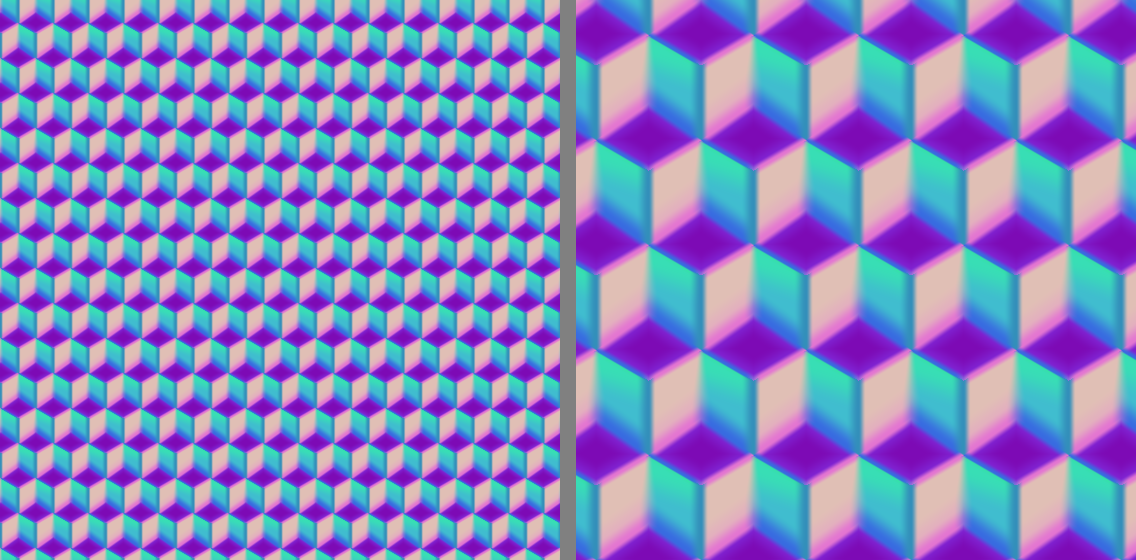
Left: the whole. Right: its middle third, enlarged.
Give the GLSL for this texture map, as a WebGL 2 fragment shader.

```glsl
#version 300 es
precision highp float;
// Stacked cubes in the tones of a normal map: a staggered lattice of hexagons,
// each split into a left, a right and a lower rhombus. Every rhombus fades
// into the colour of its edges, measured by distance to each edge line.

#define REPEATS 16.0               // cubes across and rows down, even
#define OFFSET vec2(0.025, 1.687)  // lattice shift in cubes
#define SOFT_EDGE 0.14             // blend width at the inner edges
#define FINE_EDGE 0.06             // blend width at the outline
#define SEAM 0.10                  // half width of the left-right blend
#define PURPLE vec3(0.49, 0.04, 0.71)
#define BEIGE vec3(0.88, 0.75, 0.71)
#define CYAN vec3(0.25, 0.74, 0.81)
#define GREEN vec3(0.22, 0.87, 0.71)
#define BLUE vec3(0.22, 0.42, 0.88)
#define MAGENTA vec3(0.89, 0.46, 0.82)
#define VALLEY vec3(0.20, 0.56, 0.73)

uniform vec2 u_resolution;
out vec4 fragColor;

const float TOP = 0.645;           // height of the hexagon tip
const float OUTER_SLOPE = 0.58;    // slant of the outline, 4 * TOP - 2
const float INNER_SLOPE = 0.71;    // slant of the inner chevron, 2 - 2 * TOP

// Weight of an edge colour: one on the edge, zero beyond the width
float nearEdge(float dist, float width) {
  return 1.0 - smoothstep(0.0, width, dist);
}

// Offset to the nearest lattice point with spacing (1, 2)
vec2 wrapCell(vec2 p) {
  vec2 size = vec2(1.0, 2.0);
  return mod(p + 0.5 * size, size) - 0.5 * size;
}

// Position relative to the centre of the enclosing hexagon
vec2 hexCell(vec2 p) {
  vec2 q = wrapCell(p);
  bool inside = abs(q.y) + OUTER_SLOPE * abs(q.x) < TOP;
  return inside ? q : wrapCell(p - vec2(0.5, 1.0));
}

// Lower rhombus: deep purple, more violet towards its borders
vec3 lowerFace(vec2 p, float inner, float outer) {
  float side = smoothstep(-0.08, 0.08, p.x);
  vec3 innerTint = mix(MAGENTA, BLUE, side);
  vec3 outerTint = mix(BLUE, MAGENTA, side);
  float border = nearEdge(min(inner, outer), 0.20);
  vec3 col = mix(PURPLE, vec3(0.50, 0.15, 0.84), border);
  col = mix(col, innerTint, nearEdge(inner, 0.5 * SOFT_EDGE));
  return mix(col, outerTint, nearEdge(outer, FINE_EDGE));
}

// Left and right rhombi, blended over the upright seam
vec3 upperFaces(vec2 p, float inner, float outer) {
  // The seam widens downwards from a crisp tip
  float seam = SEAM * mix(1.0, 0.4, smoothstep(0.1, TOP, p.y));
  float side = smoothstep(-seam, seam, p.x);

  // Left: beige, pinker towards the bottom and the outline
  vec3 left = mix(BEIGE, vec3(0.89, 0.68, 0.75), smoothstep(0.30, 0.08, inner));
  left = mix(left, MAGENTA, nearEdge(inner, SOFT_EDGE));
  left = mix(left, MAGENTA, nearEdge(outer, FINE_EDGE));

  // Right: green at the top, then cyan, then blue
  vec3 right = mix(CYAN, GREEN, smoothstep(0.24, 0.50, inner + 0.3 * (0.25 - p.x)));
  right = mix(right, vec3(0.20, 0.88, 0.62), 0.7 * nearEdge(outer, FINE_EDGE));
  right = mix(right, BLUE, nearEdge(inner, 1.5 * SOFT_EDGE));
  right = mix(right, BLUE, nearEdge(outer, 0.35 * FINE_EDGE));

  // Valley between neighbouring cubes
  float valley = 0.5 - abs(p.x);
  float width = mix(0.07, 0.12, side);
  return mix(mix(left, right, side), VALLEY, nearEdge(valley, width));
}

void main() {
  vec2 uv = gl_FragCoord.xy / u_resolution;
  vec2 p = hexCell(uv * REPEATS - OFFSET);

  // Signed distance to the inner chevron, distance to the slanted outline
  float chevron = (p.y + INNER_SLOPE * abs(p.x)) / length(vec2(1.0, INNER_SLOPE));
  float outline = (TOP - OUTER_SLOPE * abs(p.x) - abs(p.y)) / length(vec2(1.0, OUTER_SLOPE));

  // Choose the face with a pixel-wide blend
  float pixel = REPEATS / u_resolution.y;
  vec3 lower = lowerFace(p, max(-chevron, 0.0), outline);
  vec3 upper = upperFaces(p, max(chevron, 0.0), outline);
  vec3 col = mix(lower, upper, smoothstep(-pixel, pixel, chevron));
  fragColor = vec4(col, 1.0);
}
```
